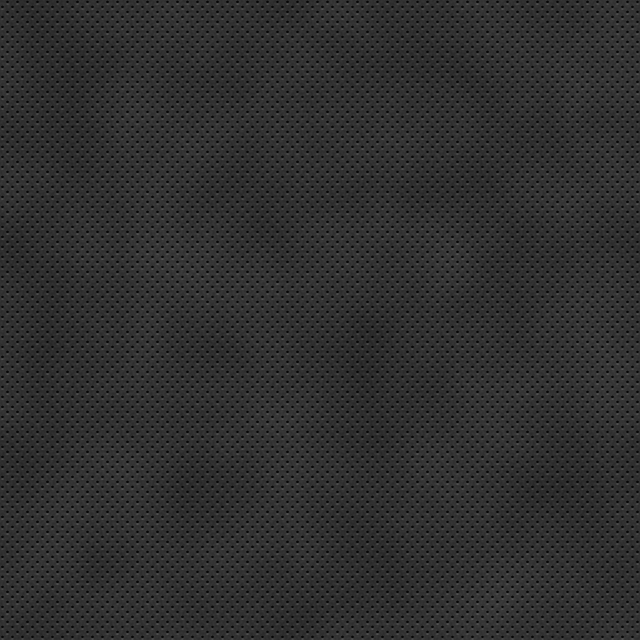
Reproduce this pattern procedurally as a Shadertoy shader.

```glsl
// Dark perforated sheet: a staggered lattice of small round holes, each with
// a lit lower lip, over soft mottling and fine grain. All noise lattices wrap,
// so the tile repeats without a seam.

#define REPEATS 64.0        // lattice cells across and down, two holes each
#define HOLE_RADIUS 0.12    // in cells
#define HOLE_SOFTNESS 0.05  // in cells
#define SHEET_GREY 0.193
#define HOLE_GREY 0.028
#define LIP_LIGHT 0.15
#define LIP_DROP 0.22       // distance of the lip below the hole centre
#define MOTTLE_CELLS 6.0
#define MOTTLE_AMOUNT 0.035
#define GRAIN_CELLS 256.0
#define GRAIN_AMOUNT 0.04

const float TAU = 6.2831853;

// Integer hash of a lattice point, 0 to 1
float hash(vec2 cell) {
    uvec2 k = uvec2(cell);
    uint h = k.x * 1597u + k.y * 51749u + 977u;
    h = (h ^ (h >> 15)) * 739391u;
    h = (h ^ (h >> 13)) * 668265u;
    h ^= h >> 16;
    return float(h & 65535u) / 65535.0;
}

// Slope contribution of one wrapped lattice corner
float corner(vec2 cell, vec2 offset, float period) {
    float angle = TAU * hash(mod(cell, period));
    return dot(vec2(cos(angle), sin(angle)), offset);
}

// Periodic gradient noise, about -0.7 to 0.7
float gradientNoise(vec2 uv, float period) {
    vec2 p = uv * period;
    vec2 i = floor(p), f = p - i;
    vec2 w = f * f * f * (f * (f * 6.0 - 15.0) + 10.0);
    vec2 e = vec2(1.0, 0.0);
    float low = mix(corner(i, f, period), corner(i + e.xy, f - e.xy, period), w.x);
    float high = mix(corner(i + e.yx, f - e.yx, period),
                     corner(i + e.xx, f - e.xx, period), w.x);
    return mix(low, high, w.y);
}

// Broad cloudy wear in three octaves
float mottle(vec2 uv) {
    float sum = 0.0, weight = 1.0, period = MOTTLE_CELLS;
    for (int octave = 0; octave < 3; octave++) {
        sum += weight * gradientNoise(uv, period);
        weight *= 0.5;
        period *= 2.0;
    }
    return sum;
}

// Adds one lattice of holes, shifted by the given centre within each cell
float punch(float grey, vec2 uv, vec2 centre, float pixel) {
    vec2 q = uv * REPEATS - centre + 0.5;
    vec2 p = fract(q) - 0.5;
    float variation = hash(mod(floor(q), REPEATS) + centre * 400.0);

    // Lit lower lip
    vec2 lip = (p + vec2(0.0, LIP_DROP)) / vec2(0.13, 0.07);
    grey += LIP_LIGHT * mix(0.75, 1.15, variation) * exp(-dot(lip, lip));

    // Dark opening
    float soft = max(HOLE_SOFTNESS, 0.5 * pixel);
    float radius = HOLE_RADIUS * mix(0.95, 1.05, variation);
    float opening = 1.0 - smoothstep(-soft, soft, length(p) - radius);
    return mix(grey, HOLE_GREY, opening);
}

void mainImage(out vec4 fragColor, in vec2 fragCoord) {
    vec2 uv = fragCoord / iResolution.xy;
    float pixel = REPEATS / min(iResolution.x, iResolution.y);

    // Sheet surface
    float grey = SHEET_GREY + MOTTLE_AMOUNT * mottle(uv);
    grey += GRAIN_AMOUNT * gradientNoise(uv, GRAIN_CELLS);

    // Two interleaved lattices make the staggered rows
    grey = punch(grey, uv, vec2(0.25, 0.3125), pixel);
    grey = punch(grey, uv, vec2(0.75, 0.8125), pixel);

    fragColor = vec4(vec3(clamp(grey, 0.0, 1.0)), 1.0);
}
```
